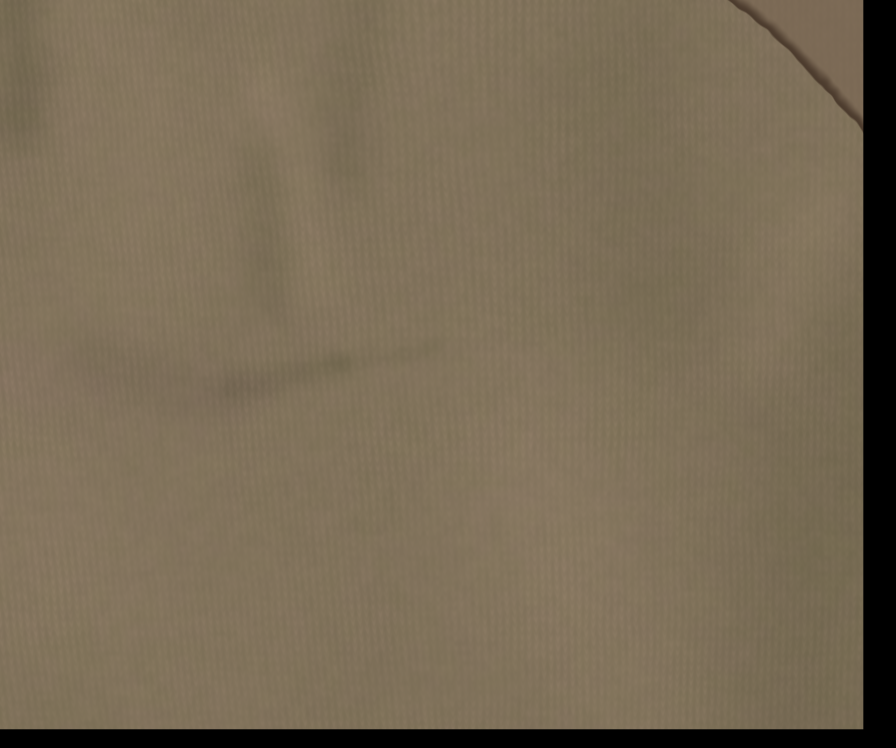
Write a WebGL 1 fragment shader that draws this texture.

```glsl
precision highp float;
// Softly creased khaki knit cloth with a cut seam and a black margin.
// Broad Gaussian folds set the shade; fine wavering ribs, stitches and
// value noise give the weave. Lengths are in canvas heights.
uniform vec2 u_resolution;

const float TAU = 6.2831853;
const float RIBS = 107.0;
const float STITCHES = 84.0;
const vec3 CLOTH = vec3(0.494, 0.439, 0.348);
const vec3 SHADE_STEP = vec3(0.036, 0.028, 0.028);
const vec3 SEAM_SHADOW = vec3(0.30, 0.235, 0.18);
const vec3 UNDER_CLOTH = vec3(0.485, 0.415, 0.335);

float hash(vec2 cell) {
  vec3 q = fract(cell.xyx * vec3(0.1031, 0.1030, 0.0973));
  q += dot(q, q.yzx + 33.33);
  return fract((q.x + q.y) * q.z);
}

// Smooth value noise, from -1 to 1.
float noise(vec2 p) {
  vec2 i = floor(p);
  vec2 f = fract(p);
  f = f * f * (3.0 - 2.0 * f);
  float low = mix(hash(i), hash(i + vec2(1.0, 0.0)), f.x);
  float high = mix(hash(i + vec2(0.0, 1.0)), hash(i + 1.0), f.x);
  return 2.0 * mix(low, high, f.y) - 1.0;
}

float fbm(vec2 p) {
  float sum = 0.0;
  float gain = 0.5;
  for (int i = 0; i < 4; i++) {
    sum += gain * noise(p);
    p = mat2(1.6, 1.2, -1.2, 1.6) * p + 7.3;
    gain *= 0.5;
  }
  return sum;
}

// Soft ridge along the segment a-b.
float fold(vec2 p, vec2 a, vec2 b, float width) {
  vec2 ab = b - a;
  float along = clamp(dot(p - a, ab) / dot(ab, ab), 0.0, 1.0);
  float d = length(p - a - ab * along) / width;
  return exp(-d * d);
}

// Broad light and dark of the draped cloth.
float drapery(vec2 p) {
  vec2 q = p + 0.012 * vec2(noise(p * 9.0), noise(p * 9.0 + 31.0));
  float s = 0.32 + 0.45 * fbm(p * 4.0);
  // Hanging folds at the upper left
  s -= 1.5 * fold(q, vec2(0.035, 1.05), vec2(0.02, 0.84), 0.038);
  s -= 0.9 * fold(q, vec2(0.48, 1.02), vec2(0.465, 0.78), 0.040);
  s -= 0.9 * fold(q, vec2(0.35, 0.78), vec2(0.36, 0.59), 0.036);
  s += 0.6 * fold(q, vec2(0.36, 0.88), vec2(0.43, 0.62), 0.035);
  s += 0.4 * fold(q, vec2(0.15, 0.95), vec2(0.18, 0.62), 0.090);
  // Cross crease with its darker left end
  s -= 1.0 * fold(q, vec2(0.31, 0.480), vec2(0.45, 0.505), 0.020);
  s -= 0.6 * fold(q, vec2(0.45, 0.507), vec2(0.58, 0.548), 0.013);
  s -= 0.7 * fold(q, vec2(0.12, 0.52), vec2(0.28, 0.47), 0.045);
  // Wide shadows to the right and a pale lower sweep
  s -= 0.8 * fold(p, vec2(0.84, 0.90), vec2(0.88, 0.62), 0.120);
  s -= 1.1 * fold(p, vec2(1.16, 0.52), vec2(1.10, 0.05), 0.160);
  s += 0.7 * fold(p, vec2(1.09, 0.70), vec2(1.03, 0.54), 0.060);
  s += 0.4 * fold(p, vec2(0.68, 0.38), vec2(0.86, 0.08), 0.120);
  s += 0.3 * fold(p, vec2(0.02, 0.30), vec2(0.14, 0.15), 0.110);
  return s;
}

// Vertical ribs broken into slanted stitches, faded where too fine to show.
float knit(vec2 p, float pixel) {
  float lean = 0.10 * (1.0 - smoothstep(0.3, 0.9, p.x));
  float x = p.x + lean * p.y + 0.006 * fbm(p * 6.0 + 11.0);
  float rib = cos(TAU * x * RIBS);
  float row = p.y * STITCHES + 0.35 * rib + 0.5 * noise(p * 14.0);
  float stitch = sin(TAU * row);
  float visible = 1.0 - smoothstep(0.3, 0.5, pixel * RIBS);
  float wear = 0.75 + 0.35 * noise(p * 12.0 + 5.0);
  return visible * wear * (0.30 * rib + 0.10 * stitch * (1.0 + rib));
}

// Signed distance to the gently bowed seam, positive beyond it.
float seamDistance(vec2 p) {
  float along = (p.x - p.y - 0.155) / 0.18;
  float bow = 0.008 * (1.0 - along * along);
  float fray = 0.0022 * noise(p * 75.0) + 0.0015 * noise(p * 30.0);
  return (p.x + p.y - 1.976) * 0.7071 - bow + fray;
}

void main() {
  float pixel = 1.0 / u_resolution.y;
  vec2 p = gl_FragCoord.xy * pixel;
  vec2 uv = gl_FragCoord.xy / u_resolution;

  // Cloth: drape, weave, grain and a faint rosy mottling
  float grain = 0.20 * noise(p * vec2(210.0, 150.0)) + 0.18 * noise(p * 65.0);
  float weave = knit(p, pixel) + grain;
  vec3 color = CLOTH + SHADE_STEP * (drapery(p) + weave);
  float rosy = 0.4 * fbm(p * 7.0 + 19.0) + 0.6 * noise(p * 45.0 + 3.0);
  rosy += 1.2 * fold(p, vec2(0.0, 0.50), vec2(0.30, 0.47), 0.06);
  color += vec3(0.004, -0.003, 0.008) * rosy;

  // Seam: smooth cloth beyond it, with a shadow that is crisp below
  float d = seamDistance(p);
  float beyond = smoothstep(-1.2 * pixel, 1.2 * pixel, d);
  vec3 under = UNDER_CLOTH + SHADE_STEP * 0.4 * weave;
  under = mix(SEAM_SHADOW, under, smoothstep(0.002, 0.017, d));
  color = mix(color, under, beyond);

  // Black margin on the right and along the bottom
  float inside = 1.0 - smoothstep(-0.7 * pixel, 0.7 * pixel, uv.x - 0.9635);
  inside *= smoothstep(-0.7 * pixel, 0.7 * pixel, uv.y - 0.025);
  gl_FragColor = vec4(color * inside, 1.0);
}
```
